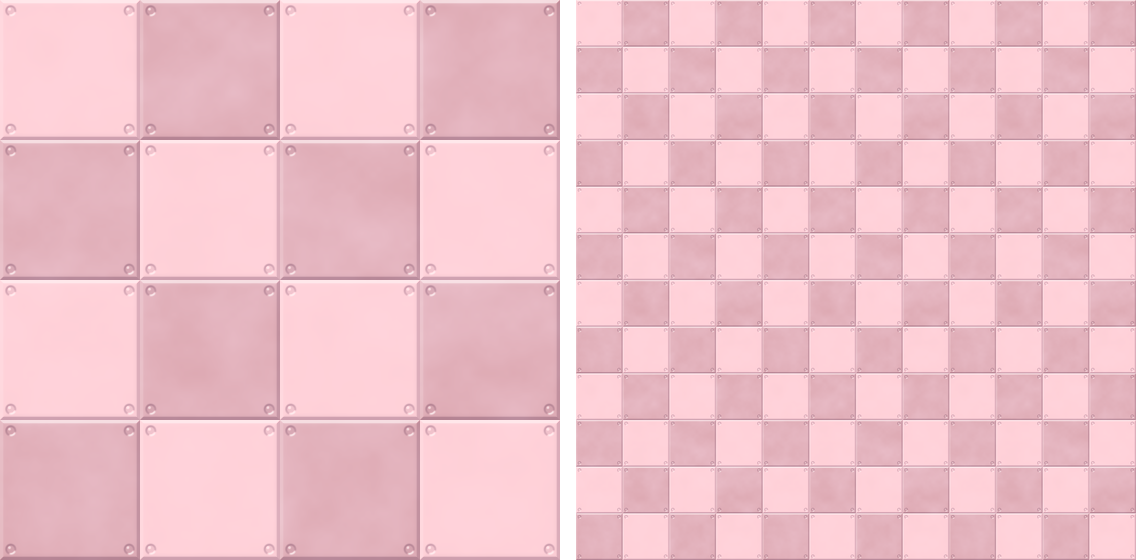
Left, the tile; right, the same tile 3 across and 3 down.
Write a Shadertoy shader that draws this pattern.

```glsl
// Checkerboard of pink bevelled panels, each fastened by four small round rivets.
#define TILES 4.0
#define BEVEL 0.026
#define RIVET_INSET 0.077
#define RIVET_RADIUS 0.039
#define CLOUD_CELLS 12.0
#define MOTTLE 0.085
#define LIGHT_PINK vec3(1.0, 0.82, 0.85)
#define DARK_PINK vec3(0.89, 0.70, 0.74)
#define SHADOW_TINT vec3(0.81, 0.765, 0.81)
#define HIGHLIGHT vec3(1.0, 0.95, 0.955)

float hash(vec2 p) {
    return fract(sin(dot(p, vec2(127.1, 311.7))) * 43758.5453);
}

// Value noise that wraps after a whole number of cells
float wrappedNoise(vec2 p, float period) {
    vec2 i = floor(p), f = fract(p);
    f = f * f * (3.0 - 2.0 * f);
    vec2 a = mod(i, period), b = mod(i + 1.0, period);
    return mix(mix(hash(a), hash(vec2(b.x, a.y)), f.x),
               mix(hash(vec2(a.x, b.y)), hash(b), f.x), f.y);
}

float clouds(vec2 uv) {
    float sum = 0.0, weight = 0.5, cells = CLOUD_CELLS;
    for (int i = 0; i < 4; i++) {
        sum += weight * wrappedNoise(uv * cells, cells);
        cells *= 2.0;
        weight *= 0.5;
    }
    return sum / 0.9375;
}

// Negative tone darkens, positive tone lightens
vec3 applyTone(vec3 base, float tone) {
    vec3 shaded = mix(base, base * SHADOW_TINT, max(-tone, 0.0));
    return mix(shaded, HIGHLIGHT, clamp(tone, 0.0, 1.0));
}

// Mitred bevel: bright top, soft left, shaded right and bottom
float bevelTone(vec2 u, float aa) {
    vec2 d = min(u, 1.0 - u);
    float side = mix(0.22, -0.72, step(0.5, u.x));
    float cap = mix(-1.0, 0.68, step(0.5, u.y));
    float tone = mix(cap, side, smoothstep(-aa, aa, d.y - d.x));
    float edge = min(d.x, d.y);
    float face = 1.0 - smoothstep(BEVEL * 0.65, BEVEL * 1.15, edge);
    float falloff = 1.0 - smoothstep(BEVEL, BEVEL * 2.2, edge);
    return tone * (0.9 * face + 0.1 * falloff);
}

// Domed rivet in a round socket, lit from the upper left
float rivetTone(vec2 u, float aa) {
    vec2 center = mix(vec2(RIVET_INSET), vec2(1.0 - RIVET_INSET), step(0.5, u));
    vec2 v = (u - center) / RIVET_RADIUS;
    float r = length(v), soft = max(0.12, aa / RIVET_RADIUS);
    float facing = dot(v / max(r, 0.001), normalize(vec2(-0.45, 0.9)));
    float disc = 1.0 - smoothstep(1.0 - soft, 1.0 + soft, r);
    float ring = disc * smoothstep(0.5, 0.82, r);
    float crescent = ring * smoothstep(0.5, 0.95, -facing);
    float glint = 1.0 - smoothstep(0.08, 0.42, length(v - vec2(-0.24, 0.3)));
    float tone = -0.28 * disc - ring * (0.55 + 0.22 * facing);
    return tone + 1.45 * crescent + 0.95 * glint;
}

void mainImage(out vec4 fragColor, in vec2 fragCoord) {
    vec2 uv = fragCoord / iResolution.xy;
    vec2 grid = uv * TILES, cell = floor(grid), u = fract(grid);
    float aa = TILES / min(iResolution.x, iResolution.y);

    // Alternating panels with cloudy wear, stronger on the dark ones
    float isLight = mod(cell.x + cell.y, 2.0);
    vec3 color = mix(DARK_PINK, LIGHT_PINK, isLight);
    float wear = (clouds(uv) - 0.5) * MOTTLE * mix(1.0, 0.25, isLight);
    color += wear * vec3(0.6, 1.0, 1.1);

    // Raised edges and rivets
    color = applyTone(color, bevelTone(u, aa));
    color = applyTone(color, rivetTone(u, aa));

    // Blend neighbouring panels at the joint
    vec2 d = min(u, 1.0 - u);
    vec3 joint = mix(DARK_PINK, LIGHT_PINK, 0.5) * 0.95;
    color = mix(joint, color, clamp(min(d.x, d.y) / aa + 0.5, 0.0, 1.0));

    fragColor = vec4(clamp(color, 0.0, 1.0), 1.0);
}
```
